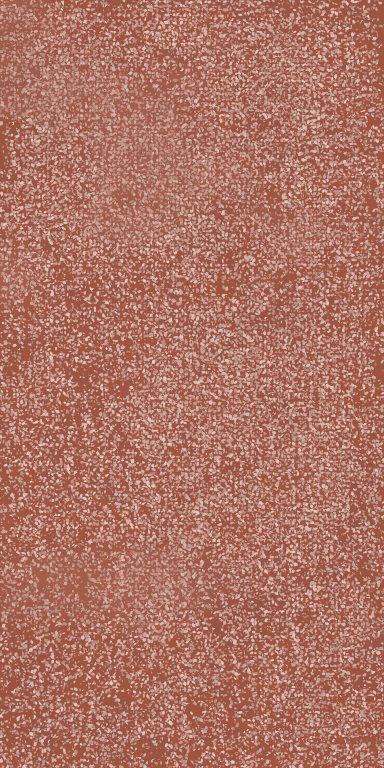
Reproduce this texture procedurally as a Shadertoy shader.

```glsl
// Terracotta terrazzo slab, densely sprinkled with tiny pale stone chips.

float hash(vec2 p) {
    return fract(sin(dot(p, vec2(127.1, 311.7))) * 43758.5453);
}

float noise(vec2 p) {
    vec2 i = floor(p), f = fract(p);
    f = f * f * (3.0 - 2.0 * f);
    return mix(mix(hash(i), hash(i + vec2(1, 0)), f.x),
               mix(hash(i + vec2(0, 1)), hash(i + vec2(1, 1)), f.x), f.y);
}

float fbm(vec2 p) {
    float sum = 0.0, amp = 0.5;
    for (int i = 0; i < 4; i++) {
        sum += amp * noise(p);
        p = p * 2.1 + 17.3;
        amp *= 0.5;
    }
    return sum / 0.9375;
}

// Distance to a tilted, elongated block with two corners cut off
float chipDistance(vec2 q, float angle, float stretch, float radius) {
    float c = cos(angle), s = sin(angle);
    q = mat2(c, s, -s, c) * q;
    q.y *= stretch;
    float block = max(abs(q.x), abs(q.y));
    float cut = 0.75 * abs(q.x + q.y);
    return (max(block, cut) - radius) / mix(1.0, stretch, 0.5);
}

// Lays one chip per grid cell over the colour below
vec3 scatterChips(vec3 color, vec2 p, float pitch, float density, float paleness, float seed) {
    vec2 g = p * pitch;
    vec2 cell = floor(g);
    float blur = 0.6 * pitch / iResolution.x;
    for (int y = -1; y <= 1; y++) {
        for (int x = -1; x <= 1; x++) {
            vec2 id = cell + vec2(x, y);
            vec2 key = id + seed;
            vec2 center = id + 0.1 + 0.8 * vec2(hash(key), hash(key + 41.7));
            float present = step(hash(key + 7.9), density);
            float radius = mix(0.24, 0.5, hash(key + 13.1));
            float stretch = mix(1.1, 1.9, hash(key + 23.5));
            float d = chipDistance(g - center, 6.283 * hash(key + 31.3), stretch, radius);
            float tone = clamp(hash(key + 53.9) + paleness, 0.0, 1.0);
            vec3 chip = mix(vec3(0.70, 0.52, 0.47), vec3(0.90, 0.80, 0.76), tone);
            color = mix(color, chip, present * (1.0 - smoothstep(-blur, blur, d)));
        }
    }
    return color;
}

void mainImage(out vec4 fragColor, in vec2 fragCoord) {
    vec2 p = fragCoord / iResolution.x;
    float height = iResolution.y / iResolution.x;

    // Broad clouds of chips, thinning out towards the rim
    float cloud = fbm(p * 5.0 + 3.0);
    float rim = min(min(p.x, 1.0 - p.x), min(p.y, height - p.y));
    float density = 0.8 + 0.7 * (cloud - 0.5) - 0.2 * (1.0 - smoothstep(0.0, 0.12, rim));
    density -= 0.3 * smoothstep(0.62, 0.8, noise(p * 28.0));

    // Fired clay ground with fine mottling
    float mottle = 0.6 * noise(p * 160.0) + 0.4 * fbm(p * 14.0);
    vec3 color = mix(vec3(0.655, 0.32, 0.21), vec3(0.545, 0.315, 0.28), mottle);

    // Dull fine grit below, brighter chips on top
    color = scatterChips(color, p, 140.0, density * 0.8, -0.25, 5.0);
    color = scatterChips(color, p, 92.0, density, 0.1, 71.0);

    // Dusty haze in places, then slight uneven shading
    float haze = smoothstep(0.5, 0.75, fbm(p * vec2(2.5, 4.0) + 29.0));
    color = mix(color, vec3(0.69, 0.46, 0.40), 0.08 + 0.25 * haze);
    color *= 0.97 + 0.06 * fbm(p * 3.0 + 51.0);

    fragColor = vec4(color, 1.0);
}
```
